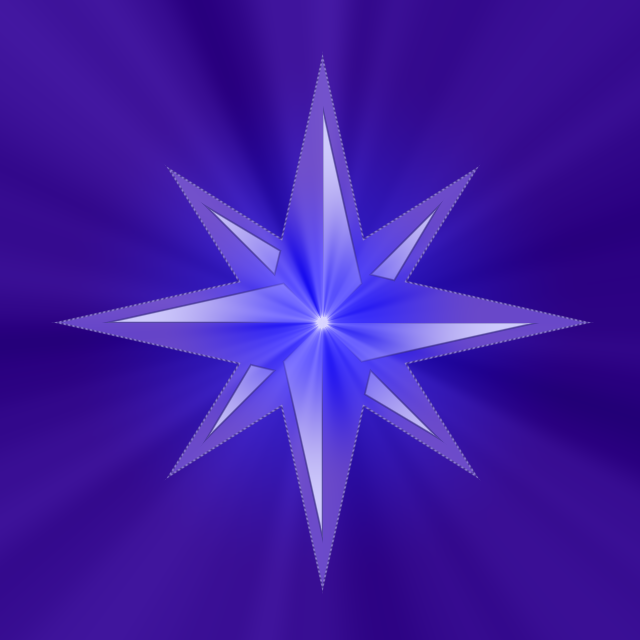
Write a Shadertoy shader that draws this background.

```glsl
const float TAU = 6.2831853;
const vec2 CENTER = vec2(0.504, 0.496);

// Star outline, given in one octant
const vec2 AXIS_TIP = vec2(0.414, 0.0);
const vec2 NOTCH = vec2(0.130, 0.064);
const vec2 DIAGONAL_TIP = vec2(0.240, 0.240);

// Bright facets, given in one quadrant
const vec2 LONG_TIP = vec2(0.0, 0.335);
const vec2 LONG_BASE = vec2(0.061, 0.061);
const vec2 SHORT_TIP = vec2(0.180, 0.180);
const vec2 SHORT_INNER = vec2(0.075, 0.075);
const vec2 SHORT_OUTER = vec2(0.112, 0.066);

const float LINE_WIDTH = 0.0013;
const float BEAD_SPACING = 0.0068;

const vec3 SKY_NEAR = vec3(0.18, 0.10, 0.76);
const vec3 SKY_FAR = vec3(0.20, 0.035, 0.55);
const vec3 SKY_RAY = vec3(0.13, 0.12, 0.17);
const vec3 BODY_CORE = vec3(0.24, 0.20, 1.0);
const vec3 BODY_EDGE = vec3(0.42, 0.29, 0.79);
const vec3 BODY_RAY = vec3(0.40, 0.40, 0.10);
const vec3 FACET_PALE = vec3(0.83, 0.82, 1.0);
const vec3 FACET_LINE = vec3(0.20, 0.15, 0.50);
const vec3 BEAD_LIGHT = vec3(0.62, 0.58, 0.84);
const vec3 BEAD_DARK = vec3(0.27, 0.20, 0.55);

float hash(float n) {
    return fract(sin(n * 127.1 + 31.7) * 4375.85);
}

// Smooth noise that wraps around the circle; turn runs from 0 to 1
float angularNoise(float turn, float cells) {
    float t = turn * cells;
    float i = floor(t);
    float a = hash(mod(i, cells) + cells);
    float b = hash(mod(i + 1.0, cells) + cells);
    return mix(a, b, smoothstep(0.0, 1.0, t - i));
}

// Signed distance to a line, negative on its left
float edgeDistance(vec2 p, vec2 a, vec2 b) {
    vec2 d = normalize(b - a);
    return dot(p - a, vec2(d.y, -d.x));
}

float triangleDistance(vec2 p, vec2 a, vec2 b, vec2 c) {
    return max(edgeDistance(p, a, b),
               max(edgeDistance(p, b, c), edgeDistance(p, c, a)));
}

float starDistance(vec2 p) {
    vec2 q = abs(p);
    if (q.y > q.x) q = q.yx;
    return min(edgeDistance(q, AXIS_TIP, NOTCH),
               edgeDistance(q, NOTCH, DIAGONAL_TIP));
}

// Quarter turns that bring every point into the first quadrant
vec2 foldQuadrant(vec2 p) {
    if (p.x < 0.0) return p.y < 0.0 ? -p : vec2(p.y, -p.x);
    return p.y < 0.0 ? vec2(-p.y, p.x) : p;
}

float stroke(float d, float width, float aa) {
    return 1.0 - smoothstep(width - aa, width + aa, abs(d));
}

void mainImage(out vec4 fragColor, in vec2 fragCoord) {
    float scale = min(iResolution.x, iResolution.y);
    vec2 p = (fragCoord - 0.5 * iResolution.xy) / scale + 0.5 - CENTER;
    float aa = 0.8 / scale;
    float r = length(p) + 1e-5;
    float turn = fract(atan(p.y, p.x + 1e-6) / TAU);

    // Light rays
    float broad = angularNoise(turn, 23.0);
    float fine = angularNoise(turn, 61.0);
    float rays = 0.65 * broad + 0.35 * fine - 0.5;

    // Sky, dimmer towards the sides
    float steep = smoothstep(0.1, 0.75, abs(p.y) / r);
    vec3 color = mix(SKY_NEAR, SKY_FAR, smoothstep(0.08, 0.42, r));
    color += SKY_RAY * (rays + 0.25 * (steep - 0.5));

    // Star body
    vec3 body = mix(BODY_CORE, BODY_EDGE, smoothstep(0.03, 0.26, r));
    float rayFade = 1.0 - smoothstep(0.04, 0.25, r);
    body += BODY_RAY * rays * (0.2 + 0.8 * rayFade);

    // Facets fade into the core
    vec2 q = foldQuadrant(p);
    float facet = min(triangleDistance(q, vec2(0.0), LONG_BASE, LONG_TIP),
                      triangleDistance(q, SHORT_INNER, SHORT_OUTER, SHORT_TIP));
    float shine = 0.12 + 0.83 * smoothstep(0.01, 0.29, r);
    body = mix(body, FACET_PALE, shine * (1.0 - smoothstep(-aa, aa, facet)));
    float lineFade = 0.65 * smoothstep(0.03, 0.16, r);
    body = mix(body, FACET_LINE, lineFade * stroke(facet, LINE_WIDTH, aa));

    // Beaded outline
    float star = starDistance(p);
    color = mix(color, body, 1.0 - smoothstep(-aa, aa, star));
    float bead = 0.5 + 0.5 * sin(r * TAU / BEAD_SPACING);
    vec3 outline = mix(BEAD_DARK, BEAD_LIGHT, bead);
    color = mix(color, outline, 0.75 * stroke(star, LINE_WIDTH, aa));

    // Sparkling core
    float glow = exp(-r * r / 0.00012) + 0.45 * exp(-r / 0.024) * (0.6 + fine);
    color = mix(color, vec3(0.88, 0.86, 1.0), clamp(glow, 0.0, 0.95));

    fragColor = vec4(clamp(color, 0.0, 1.0), 1.0);
}
```
